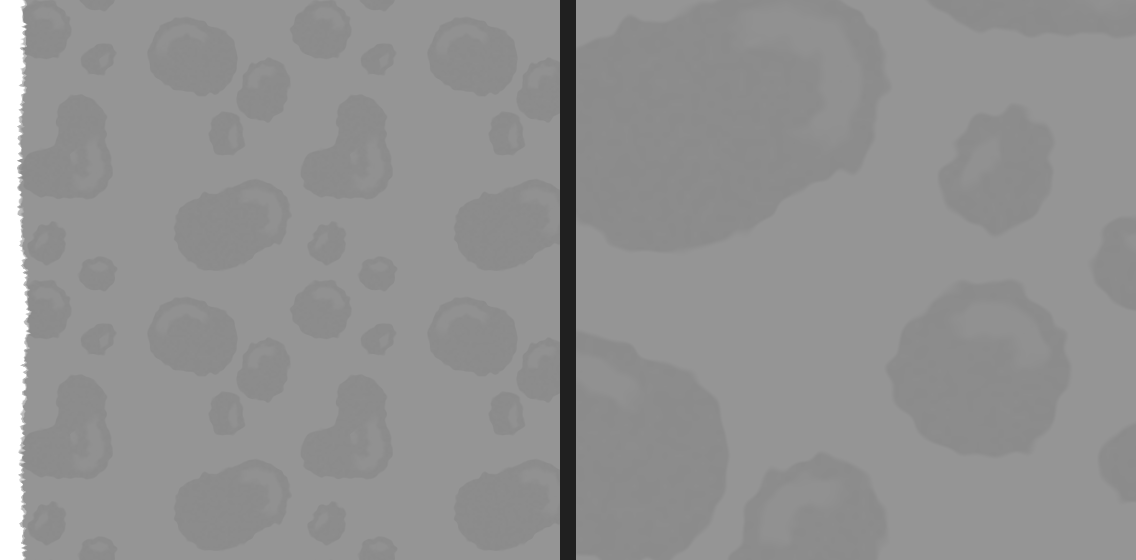
Left, the full canvas; right, a detail of the centre.
Reproduce this pattern procedurally as a WebGL 1 fragment shader.

```glsl
precision highp float;
// Grey sheet of repeating rough-edged pebbles with soft highlights and a torn white left margin.
uniform vec2 u_resolution;

#define REPEATS 2.0
#define GROUND 0.584
#define PEBBLE 0.548
#define HIGHLIGHT 0.568
#define FRINGE 0.73
#define ROUGHNESS 0.016
#define ROUGH_CELLS 48.0
#define GRAIN 0.008
#define TEAR_X 0.0445
#define TEAR_JAG 0.010

float hash(vec2 p) {
  return fract(sin(dot(p, vec2(127.1, 311.7))) * 43758.5453);
}

// Value noise that wraps every `period` cells
float noise(vec2 p, float period) {
  vec2 i = floor(p), f = fract(p);
  f = f * f * (3.0 - 2.0 * f);
  vec2 lo = mod(i, period), hi = mod(i + 1.0, period);
  return mix(mix(hash(lo), hash(vec2(hi.x, lo.y)), f.x),
             mix(hash(vec2(lo.x, hi.y)), hash(hi), f.x), f.y);
}

// Offset from a centre, wrapped to the nearest tile
vec2 wrapTo(vec2 p, vec2 centre) {
  return fract(p - centre + 0.5) - 0.5;
}

// Distance to a capsule whose radius runs from r0 to r1 along its axis
float capsule(vec2 p, vec2 centre, vec2 halfAxis, float r0, float r1) {
  vec2 q = wrapTo(p, centre);
  float h = clamp(0.5 + 0.5 * dot(q, halfAxis) / dot(halfAxis, halfAxis), 0.0, 1.0);
  return length(q - (2.0 * h - 1.0) * halfAxis) - mix(r0, r1, h);
}

float smoothMin(float a, float b, float k) {
  float h = max(k - abs(a - b), 0.0) / k;
  return min(a, b) - h * h * k * 0.25;
}

// Paints one pebble; its highlight is a crescent inside the rim facing `side`
void paint(inout float tone, float d, vec2 q, vec2 side, float depth, float rough, float soft) {
  float inside = 1.0 - smoothstep(-soft, soft, d + rough);
  float band = 1.0 - smoothstep(0.25, 0.6, abs(d + rough + depth) / depth);
  float facing = smoothstep(0.35, 0.75, dot(normalize(q + 0.0001), normalize(side)));
  tone = mix(tone, mix(PEBBLE, HIGHLIGHT, band * facing), inside);
}

void pebble(inout float tone, vec2 p, vec2 centre, vec2 halfAxis, float r0, float r1,
            vec2 side, float rough, float soft) {
  float d = capsule(p, centre, halfAxis, r0, r1);
  paint(tone, d, wrapTo(p, centre), side, 0.022 + 0.2 * r0, rough, soft);
}

// One tile of pebbles, y pointing down
float tile(vec2 p, float soft) {
  float rough = ROUGHNESS * (noise(p * ROUGH_CELLS, ROUGH_CELLS) - 0.5)
              + 0.012 * (noise(p * 16.0, 16.0) - 0.5);
  float tone = GROUND;

  // Simple pebbles
  pebble(tone, p, vec2(0.151, 0.109), vec2(0.003, 0.0), 0.103, 0.103, vec2(0.4, -0.8), rough, soft);
  pebble(tone, p, vec2(0.354, 0.210), vec2(0.014, -0.012), 0.045, 0.044, vec2(0.7, 0.3), rough, soft);
  pebble(tone, p, vec2(0.698, 0.206), vec2(0.029, 0.010), 0.138, 0.122, vec2(-0.4, -0.8), rough, soft);
  pebble(tone, p, vec2(0.943, 0.319), vec2(0.005, -0.022), 0.088, 0.086, vec2(-0.4, -0.8), rough, soft);
  pebble(tone, p, vec2(0.807, 0.481), vec2(0.002, 0.015), 0.063, 0.062, vec2(1.0, 0.1), rough, soft);
  pebble(tone, p, vec2(0.174, 0.865), vec2(-0.008, 0.016), 0.054, 0.060, vec2(-0.8, -0.4), rough, soft);
  pebble(tone, p, vec2(0.349, 0.979), vec2(0.003, 0.0), 0.063, 0.063, vec2(0.1, -1.0), rough, soft);

  // Boot-shaped pebble: upright shaft and foot
  float shaft = capsule(p, vec2(0.293, 0.516), vec2(0.0, 0.089), 0.087, 0.095);
  float foot = capsule(p, vec2(0.221, 0.612), vec2(0.065, -0.005), 0.085, 0.093);
  paint(tone, smoothMin(shaft, foot, 0.06), wrapTo(p, vec2(0.25, 0.55)),
        vec2(0.9, 0.4), 0.055, rough, soft);

  // Bean-shaped pebble: two overlapping lobes
  float lobeLeft = capsule(p, vec2(0.779, 0.828), vec2(0.020, 0.0), 0.138, 0.138);
  float lobeRight = capsule(p, vec2(0.893, 0.773), vec2(0.022, -0.005), 0.122, 0.122);
  paint(tone, smoothMin(lobeLeft, lobeRight, 0.03), wrapTo(p, vec2(0.86, 0.79)),
        vec2(0.8, -0.5), 0.05, rough, soft);
  return tone;
}

float bump(float v, float centre, float width) {
  float t = (v - centre) / width;
  return exp(-t * t);
}

void main() {
  vec2 uv = gl_FragCoord.xy / u_resolution;
  uv.y = 1.0 - uv.y;
  float pixel = 1.0 / u_resolution.y;

  // Repeating pebbles with faint grain
  float tone = tile(fract(uv * REPEATS), max(pixel * REPEATS, 0.004));
  tone += GRAIN * (noise(uv * 220.0, 512.0) - 0.5) * smoothstep(GROUND, PEBBLE, tone);

  // Torn left margin: slow drift, fine jags and a pale fringe
  float tear = TEAR_X + 0.008 * bump(uv.y, 0.56, 0.09)
             - 0.0075 * bump(uv.y, 0.32, 0.12) - 0.004 * bump(uv.y, 0.83, 0.08);
  tear += TEAR_JAG * (noise(vec2(uv.x * 90.0, uv.y * 230.0), 512.0) - 0.5);
  float fringe = 0.007 * noise(vec2(3.5, uv.y * 170.0), 512.0);
  tone = mix(FRINGE, tone, smoothstep(-pixel, pixel, uv.x - tear));
  tone = mix(1.0, tone, smoothstep(-pixel, pixel, uv.x - tear + fringe));

  gl_FragColor = vec4(vec3(tone), 1.0);
}
```
